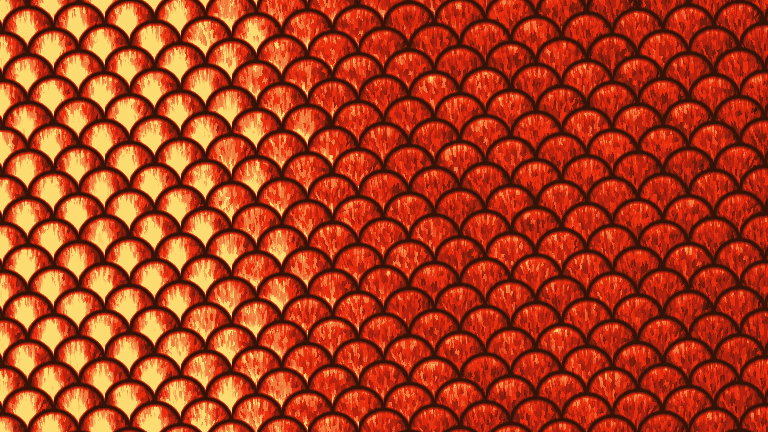
Give the GLSL for this pattern, as a Shadertoy shader.

```glsl
// Overlapping fiery reptile scales in slanted rows, lit gold from the left.

#define SCALE_WIDTH 0.1176   // spacing along a row, in canvas heights
#define ROW_STEP 0.469       // row spacing, in scale widths
#define RADIUS 0.52          // dome radius, in scale widths
#define ROW_SLOPE 0.075      // rise of the rows to the right
#define LINE_WIDTH 0.035     // dark rim, in scale widths
#define RIM_SOFTNESS 0.075   // fade from the rim to the body
#define FLECK_DENSITY vec2(25.0, 9.0)
#define FLECK_STRENGTH 2.1
#define GOLD_STRENGTH 2.9

float hash(vec2 p) {
    return fract(sin(dot(p, vec2(127.1, 311.7))) * 43758.5);
}

// Cellular noise: the random value of the nearest seed.
float cellNoise(vec2 p) {
    vec2 base = floor(p);
    vec2 nearest = vec2(9.0, 0.0);
    for (int y = -1; y <= 1; y++) {
        for (int x = -1; x <= 1; x++) {
            vec2 cell = base + vec2(x, y);
            vec2 seed = cell + vec2(hash(cell), hash(cell + 37.0));
            float d = length(p - seed);
            if (d < nearest.x) nearest = vec2(d, hash(cell + 71.0));
        }
    }
    return nearest.y;
}

// Blend weight of one step of the ramp, with a short plateau at both ends.
float rampStep(float tone) {
    return smoothstep(0.1, 0.9, tone);
}

// Tone 0 is the dark gap, 5 the brightest gold.
vec3 emberRamp(float tone) {
    vec3 color = vec3(0.21, 0.075, 0.03);
    color = mix(color, vec3(0.46, 0.11, 0.05), rampStep(tone));
    color = mix(color, vec3(0.70, 0.13, 0.06), rampStep(tone - 1.0));
    color = mix(color, vec3(0.91, 0.18, 0.06), rampStep(tone - 2.0));
    color = mix(color, vec3(0.94, 0.49, 0.25), rampStep(tone - 3.0));
    return mix(color, vec3(0.99, 0.86, 0.44), rampStep(tone - 4.0));
}

// q: position from the dome centre; across: 0 at the left of the canvas, 1 at the right.
float scaleTone(vec2 q, vec2 id, float across) {
    float variation = hash(id) - 0.5;

    // Fibres spread upward from the lower tip.
    vec2 fan = vec2(q.x * 1.5 / (q.y + 1.5), q.y + 0.15 * q.x);
    vec2 offset = 19.0 * vec2(hash(id + 3.0), hash(id + 5.0));
    float fleck = cellNoise(fan * FLECK_DENSITY + offset) - 0.5;
    float fibre = cellNoise(fan * vec2(44.0, 4.0) + offset.yx) - 0.5;

    // Gold light: a full fan on the left, a lower crescent near the middle.
    float light = 1.0 - smoothstep(0.2, 0.5, across + 0.16 * variation);
    float middle = smoothstep(0.1, 0.3, across) * (1.0 - smoothstep(0.42, 0.68, across));
    float spot = 1.0 - smoothstep(0.14, 0.5, length((q + vec2(0.06, 0.05)) * vec2(1.25, 0.8)));
    float crescent = 1.0 - smoothstep(-0.3, 0.08, q.y + 0.35 * q.x);
    float crown = smoothstep(0.16, 0.44, q.y - 0.22 * q.x);

    float tone = 2.4 + 0.6 * variation;
    tone += FLECK_STRENGTH * fleck * (1.0 - 0.75 * light * spot) * (1.0 - 0.5 * crown);
    tone += GOLD_STRENGTH * light * spot + 1.9 * middle * crescent;
    tone += crown * (1.0 + 1.2 * fibre) + 0.4 * fibre;
    tone -= 0.8 * smoothstep(0.18, 0.5, abs(q.x + 0.05));
    tone -= 0.35 * smoothstep(0.65, 1.0, across);
    return tone;
}

void mainImage(out vec4 fragColor, in vec2 fragCoord) {
    float aspect = iResolution.x / iResolution.y;
    vec2 anchor = vec2(0.5 * aspect, 0.544);
    vec2 p = (fragCoord / iResolution.y - anchor) / SCALE_WIDTH;
    float pixel = 1.0 / (iResolution.y * SCALE_WIDTH);

    // Search from the front row upward; each lower row covers the one above.
    float firstRow = floor((p.y - ROW_SLOPE * p.x) / ROW_STEP) - 2.0;
    float frontGap = 9.0;
    float tone = 0.0;
    for (int k = 0; k < 6; k++) {
        float row = firstRow + float(k);
        float shift = 0.5 * mod(row, 2.0);
        float column = floor(p.x - shift + 0.5);
        float centerX = column + shift;
        vec2 q = p - vec2(centerX, row * ROW_STEP + ROW_SLOPE * centerX);
        float edge = length(q) - RADIUS;
        if (edge < 0.0) {
            float across = 0.5 + centerX * SCALE_WIDTH / aspect;
            float rim = smoothstep(LINE_WIDTH - pixel, LINE_WIDTH + RIM_SOFTNESS, -edge);
            float shadow = smoothstep(0.0, 0.04 + pixel, frontGap);
            tone = scaleTone(q, vec2(column, row), across) * rim * shadow;
            break;
        }
        frontGap = min(frontGap, edge);
    }

    fragColor = vec4(emberRamp(tone), 1.0);
}
```
